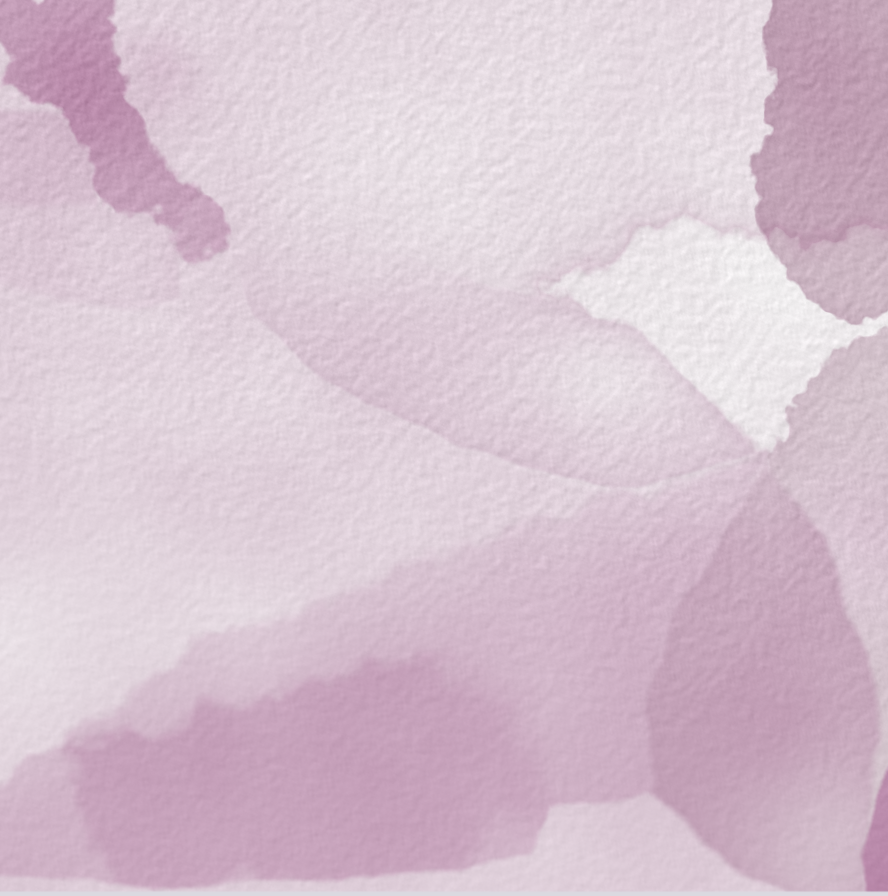
This background is drawn by a Shadertoy shader. Its source:

```glsl
float hash(vec2 p) {
    return fract(sin(dot(p, vec2(127.1, 311.7))) * 43758.5453);
}

float noise(vec2 p) {
    vec2 i = floor(p), f = fract(p), e = vec2(1, 0);
    f = f * f * (3.0 - 2.0 * f);
    return mix(mix(hash(i), hash(i + e), f.x), mix(hash(i + e.yx), hash(i + e.xx), f.x), f.y);
}

float fbm(vec2 p) {
    float sum = 0.0, amp = 0.5;
    for (int i = 0; i < 5; i++) {
        sum += amp * noise(p);
        p = mat2(1.6, 1.2, -1.2, 1.6) * p;
        amp *= 0.5;
    }
    return sum;
}

// Signed distance to a closed outline, negative inside
float outline(vec2 p, vec2 v[8]) {
    float d = 1e6, side = 1.0;
    for (int i = 0; i < 8; i++) {
        vec2 a = v[i], b = v[(i + 7) % 8];
        vec2 e = b - a, w = p - a;
        vec2 r = w - e * clamp(dot(w, e) / dot(e, e), 0.0, 1.0);
        d = min(d, dot(r, r));
        bvec3 c = bvec3(p.y >= a.y, p.y < b.y, e.x * w.y > e.y * w.x);
        if (all(c) || !any(c)) side = -side;
    }
    return side * sqrt(d);
}

// Pigment ramp from bare paper to dense plum
vec3 tint(float density) {
    return mix(vec3(0.935, 0.925, 0.93), vec3(0.72, 0.53, 0.66), density);
}

// One wash of pigment, darkened where it pools along its rim
vec3 paint(vec3 col, vec2 p, vec2 v[8], vec3 pigment, float soft, float rim) {
    float d = outline(p, v);
    pigment *= 1.0 - rim * vec3(0.8, 1.2, 0.9) * exp(-abs(d) / 0.9);
    return mix(col, pigment, smoothstep(soft, -soft, d));
}

float glow(vec2 p, vec2 center, vec2 size) {
    vec2 q = (p - center) / size;
    return exp(-dot(q, q));
}

void mainImage(out vec4 fragColor, in vec2 fragCoord) {
    // Percent of the canvas height
    vec2 p = 100.0 * fragCoord / iResolution.y;
    vec2 bleed = vec2(fbm(p * 0.22), fbm(p * 0.22 + 40.0)) - 0.48;
    vec2 q = p + bleed * 1.6;
    vec2 ragged = p + bleed * 4.5 + vec2(noise(p * 0.9), noise(p * 0.9 + 7.0)) - 0.5;
    vec3 grey = vec3(0.02, 0, 0.022);

    // Pale ground
    float ground = mix(0.29, 0.19, smoothstep(15.0, 50.0, p.x));
    ground = mix(ground, 0.14, glow(p, vec2(55, 77), vec2(20, 8)));
    vec3 col = tint(mix(ground, 0.5, 0.8 * glow(ragged, vec2(17, 92), vec2(4.5, 5))));

    // Upper left stains
    col = paint(col, q, vec2[](vec2(-3, 88), vec2(7, 87), vec2(10.5, 81), vec2(11, 77), vec2(20, 76),
        vec2(20, 67), vec2(15.5, 65), vec2(-3, 67)),
        tint(mix(0.36, 0.47, smoothstep(76.5, 78.0, q.y))), 0.7, 0.03);
    col = paint(col, ragged, vec2[](vec2(-1, 101), vec2(2.5, 88), vec2(7, 87), vec2(11.5, 78), vec2(19.5, 75),
        vec2(25, 74), vec2(13.5, 89), vec2(13, 101)),
        tint(0.75 + 0.2 * glow(p, vec2(9, 92), vec2(7, 9))), 0.5, 0.03);
    col = mix(col, tint(0.67), smoothstep(3.5, 2.6, length(ragged - vec2(22.8, 74))));

    // Broad left field, white opening and the petal between them
    col = paint(col, q, vec2[](vec2(-5, 69), vec2(16, 65), vec2(35, 57.7), vec2(52, 50), vec2(68, 44.5),
        vec2(85.5, 49.5), vec2(80, -5), vec2(-5, -5)),
        tint(0.27 - 0.09 * glow(p, vec2(8, 28), vec2(25, 11))), 0.9, 0.0);
    vec2 opening[8] = vec2[](vec2(61, 67.5), vec2(76, 76), vec2(80, 73), vec2(87, 73), vec2(97, 63),
        vec2(85.5, 49.5), vec2(82.5, 51), vec2(71, 63.5));
    float bank = outline(ragged, opening);
    col -= vec3(0.025, 0.05, 0.035) * exp(-abs(bank - 0.5)) + 0.015 * exp(-abs(bank) / 4.0);
    col = paint(col, ragged, opening, tint(0.03), 0.6, 0.02);
    col = mix(col, tint(0.03), glow(p, vec2(96, 63), vec2(6, 3)));
    vec3 petal = tint(0.35 - 0.2 * glow(p, vec2(68, 58), vec2(11, 7)));
    petal = mix(petal, col, 0.85 * smoothstep(61.0, 72.0, p.y));
    col = paint(col, q, vec2[](vec2(26, 72), vec2(43, 72), vec2(72, 63), vec2(84, 49.5), vec2(68.5, 45),
        vec2(52, 50), vec2(35.5, 57.5), vec2(28.5, 65)), petal, 0.35, 0.05 * smoothstep(72.0, 60.0, p.y));

    // Lower sweep, its dark pool and the pale strip below
    float sweep = mix(0.575, 0.4, smoothstep(-14.0, 0.0, p.y - 20.0 - 0.37 * p.x));
    col = paint(col, ragged, vec2[](vec2(85.5, 49.5), vec2(68, 44), vec2(22, 28.5), vec2(8, 17.5), vec2(-3, 12),
        vec2(-3, -8), vec2(75, -8), vec2(83.5, 42)), tint(sweep), 1.2, 0.01);
    col = paint(col, ragged, vec2[](vec2(8, 16), vec2(22, 20), vec2(35, 25), vec2(49, 26), vec2(57, 22),
        vec2(61, 9), vec2(51, 3), vec2(12, 1)), tint(0.73), mix(1.2, 4.0, smoothstep(45.0, 60.0, p.x)), 0.0);
    col = paint(col, q, vec2[](vec2(-3, 2.5), vec2(22, 1), vec2(51, 3), vec2(59, 4.5), vec2(61, 9.5),
        vec2(72.5, 11.5), vec2(100, -5), vec2(-3, -5)), tint(0.32), 0.4, 0.01);

    // Right side: grey wash, rounded leaf and upper stain
    float haze = glow(p, vec2(95, 39), vec2(10, 11));
    col = paint(col, ragged, vec2[](vec2(85.5, 49.5), vec2(88.5, 53), vec2(93, 60.5), vec2(101, 63.5), vec2(103, -5),
        vec2(97, -5), vec2(92, 32), vec2(86, 48)), tint(0.44 - 0.06 * haze) - grey * (1.0 - haze), 0.3, 0.04);
    float leaf = mix(0.675, 0.8, glow(p, vec2(85, 20), vec2(9, 12)));
    leaf = mix(leaf, 0.48, glow(p, vec2(93, 4), vec2(9, 9)));
    leaf = mix(leaf, 0.5, smoothstep(39.0, 48.0, p.y));
    col = paint(col, q, vec2[](vec2(85.5, 48), vec2(92, 40), vec2(98, 23), vec2(96, -4), vec2(82, 3),
        vec2(73, 11.5), vec2(72, 20.5), vec2(75, 31)), tint(leaf) - grey * 0.5, 0.6, 0.03);
    float crease = ragged.y - 73.0 - 0.2 * max(q.x - 88.0, 0.0) - bleed.x * 3.0;
    float stain = mix(0.56, 0.73, smoothstep(-0.4, 0.5, crease));
    stain += 0.22 * exp(-abs(crease) * 1.8) + 0.12 * glow(p, vec2(91, 92), vec2(6, 8));
    col = paint(col, ragged, vec2[](vec2(87, 103), vec2(84.7, 83), vec2(85.5, 75), vec2(87, 70), vec2(90, 66.7),
        vec2(95.7, 63.8), vec2(103, 67), vec2(103, 103)), tint(stain) - grey, 0.3, 0.05);
    float corner = q.x - 96.3 - 0.012 * q.y * q.y;
    col = mix(col, tint(1.0), smoothstep(-0.3, 0.4, corner) * smoothstep(17.0, 14.0, q.y));

    // Pigment clouds, embossed paper grain and bottom rim
    col += (fbm(p * 0.07 + 9.0) - 0.48) * vec3(0.05, 0.08, 0.06);
    float relief = fbm(p * 1.2) - fbm(p * 1.2 + vec2(-0.35, 0.4));
    col += relief * mix(0.06, 0.13, smoothstep(30.0, 75.0, p.y + 0.3 * p.x));
    col = mix(vec3(0.86, 0.85, 0.88), col, smoothstep(0.35, 0.65, p.y));
    fragColor = vec4(col, 1.0);
}
```
